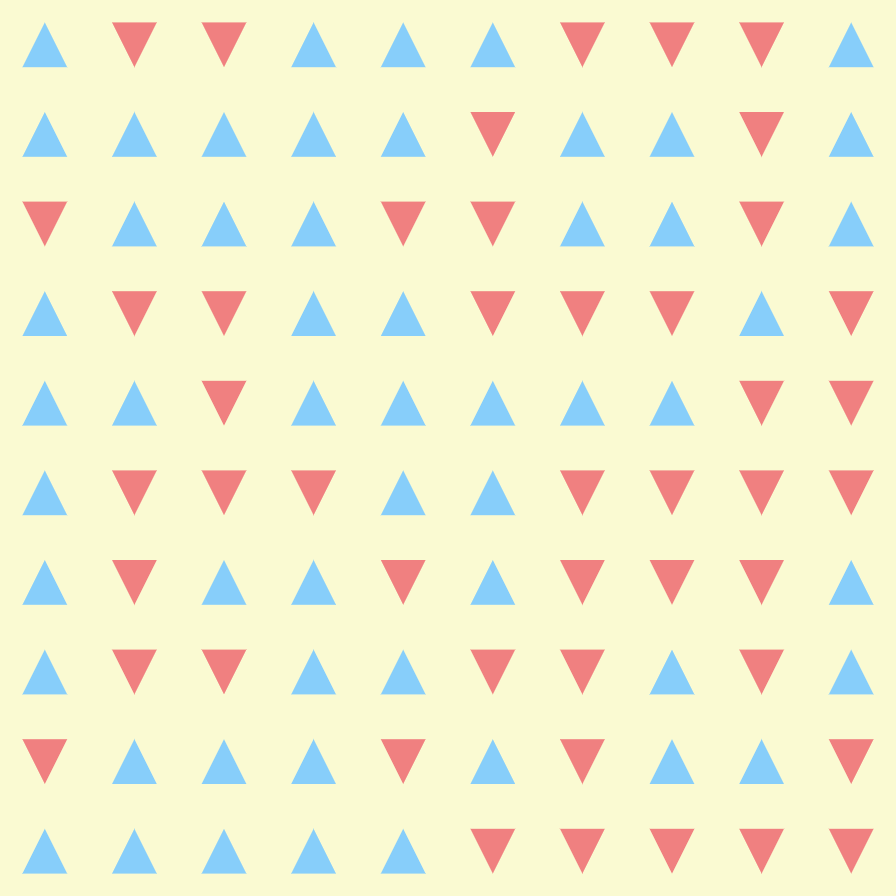
Reproduce this pattern procedurally as a three.js fragment shader.

```glsl
// Ten by ten grid of small triangles: blue ones point up, coral ones point down.
#define CELLS 10.0
#define HALF_WIDTH 0.25
#define HALF_HEIGHT 0.25
#define CORAL_SHARE 0.44
#define CORAL_LEAN 0.3
#define SEED 7.0
#define CREAM vec3(0.980, 0.980, 0.824)
#define SKY_BLUE vec3(0.529, 0.808, 0.980)
#define CORAL vec3(0.941, 0.502, 0.502)

varying vec2 vUv;

float hash(vec2 p) {
  vec3 q = fract(vec3(p.xyx) * 0.1031);
  q += dot(q, q.yzx + 33.33);
  return fract((q.x + q.y) * q.z);
}

// Signed distance to the edges of an upright isosceles triangle
float triangleDistance(vec2 p) {
  vec2 sideNormal = normalize(vec2(2.0 * HALF_HEIGHT, HALF_WIDTH));
  float side = dot(vec2(abs(p.x), p.y - HALF_HEIGHT), sideNormal);
  float base = -p.y - HALF_HEIGHT;
  return max(side, base);
}

void main() {
  vec2 grid = vUv * CELLS;
  vec2 cell = min(floor(grid), CELLS - 1.0);
  vec2 p = grid - cell - 0.5;

  // Random flip per cell, with coral more likely towards the right
  float coralChance = CORAL_SHARE + CORAL_LEAN * ((cell.x + 0.5) / CELLS - 0.5);
  float isCoral = 1.0 - step(coralChance, hash(cell + SEED));
  p.y *= 1.0 - 2.0 * isCoral;

  // Edge softened over one pixel
  float pixel = max(fwidth(grid.x), fwidth(grid.y));
  float coverage = clamp(0.5 - triangleDistance(p) / pixel, 0.0, 1.0);

  vec3 fill = mix(SKY_BLUE, CORAL, isCoral);
  gl_FragColor = vec4(mix(CREAM, fill, coverage), 1.0);
}
```
